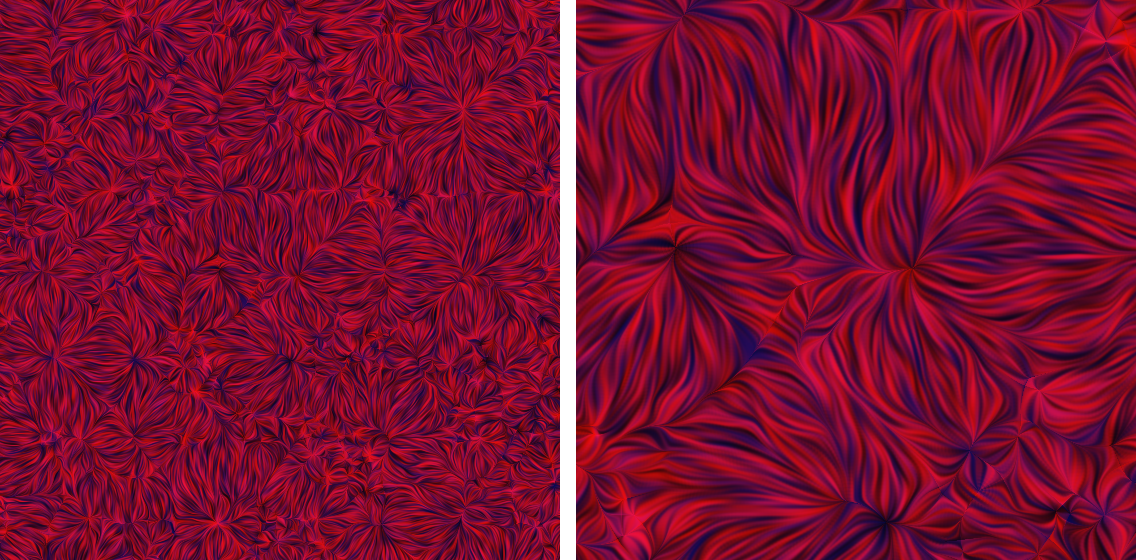
Left: the whole. Right: its middle third, enlarged.
Write a WebGL 1 fragment shader that draws this texture.

```glsl
precision highp float;

uniform vec2 u_resolution;

const vec3 MEAN_COLOR = vec3(0.474, 0.040, 0.176);
const vec3 RED_SWING = vec3(0.174, 0.006, -0.006);
const vec3 BLUE_SWING = vec3(0.000, 0.004, 0.062);
const float FLOW_CELLS = 6.8;       // coarse flow cells across the canvas
const vec2 FLOW_OFFSET = vec2(0.36, 0.54);
const float MID_SLOPE = 0.60;       // slopes of the finer octaves
const float FINE_SLOPE = 0.62;
const float HAIR_SLOPE = 0.42;
const vec2 FINE_TURN = vec2(0.829, 0.559); // cosine and sine of their tilt
const float CALM_TANGLE = 0.40;     // tangling left in the calm regions
const float TANGLE_CELLS = 3.1;
const float CRITICAL_SOFTNESS = 0.02;
const float GRAIN_CELLS = 430.0;    // fibre widths across the canvas
const float FIBRE_STEP = 0.0023;
const int HALF_STEPS = 9;
const float GRAIN_DEVIATION = 0.068; // spread of the averaged grain
const float TAIL_SQUEEZE = 0.10;

vec2 hash2(vec2 p) {
  vec3 q = fract(p.xyx * vec3(0.1031, 0.1030, 0.0973));
  q += dot(q, q.yzx + 33.33);
  return fract((q.xx + q.yz) * q.zy);
}

// Two independent channels of smooth value noise
vec2 noise2(vec2 p) {
  vec2 cell = floor(p);
  vec2 f = fract(p);
  vec2 w = f * f * (3.0 - 2.0 * f);
  vec2 low = mix(hash2(cell), hash2(cell + vec2(1.0, 0.0)), w.x);
  vec2 high = mix(hash2(cell + vec2(0.0, 1.0)), hash2(cell + 1.0), w.x);
  return mix(low, high, w.y);
}

// Analytic slope of value noise; its lattice lines become long seams
vec2 noiseSlope(vec2 p) {
  vec2 cell = floor(p);
  vec2 f = fract(p);
  vec2 w = f * f * (3.0 - 2.0 * f);
  vec2 dw = 6.0 * f * (1.0 - f);
  float a = hash2(cell).x;
  float b = hash2(cell + vec2(1.0, 0.0)).x;
  float c = hash2(cell + vec2(0.0, 1.0)).x;
  float d = hash2(cell + 1.0).x;
  return dw * vec2(mix(b - a, d - c, w.y), mix(c - a, d - b, w.x));
}

// Uphill direction: peaks and pits turn into radiating stars
vec2 flowDirection(vec2 uv, float tangle) {
  mat2 turn = mat2(FINE_TURN.x, FINE_TURN.y, -FINE_TURN.y, FINE_TURN.x);
  vec2 p = uv * FLOW_CELLS + FLOW_OFFSET;
  vec2 q = turn * p;
  vec2 fine = FINE_SLOPE * noiseSlope(q * 3.7 + 130.0);
  fine += HAIR_SLOPE * noiseSlope(q * 8.3 + 250.0);
  vec2 slope = noiseSlope(p + 43.0);
  slope += MID_SLOPE * noiseSlope(p * 2.0 + 70.0);
  slope += tangle * (fine * turn);
  return slope / (length(slope) + CRITICAL_SOFTNESS);
}

// Weighted grain gathered along one half of a fibre
vec3 gatherFibre(vec2 uv, float heading, float tangle) {
  vec3 total = vec3(0.0);
  for (int i = 1; i <= HALF_STEPS; i++) {
    uv += heading * FIBRE_STEP * flowDirection(uv, tangle);
    float t = float(i) / float(HALF_STEPS + 1);
    float weight = 0.5 + 0.5 * cos(3.14159 * t);
    total += weight * vec3(noise2(uv * GRAIN_CELLS + 400.0), 1.0);
  }
  return total;
}

void main() {
  vec2 uv = gl_FragCoord.xy / min(u_resolution.x, u_resolution.y);

  // Some regions are calm, others finely tangled
  float region = smoothstep(0.25, 0.7, noise2(uv * TANGLE_CELLS + 9.0).x);
  float tangle = mix(CALM_TANGLE, 1.0, region);

  // Smear the grain both ways along the flow
  vec3 fibre = vec3(noise2(uv * GRAIN_CELLS + 400.0), 1.0);
  fibre += gatherFibre(uv, 1.0, tangle);
  fibre += gatherFibre(uv, -1.0, tangle);

  // Spread to unit contrast, with the extremes squeezed
  vec2 tone = (fibre.xy / fibre.z - 0.5) / GRAIN_DEVIATION;
  tone /= sqrt(1.0 + TAIL_SQUEEZE * tone * tone);

  vec3 color = MEAN_COLOR + RED_SWING * tone.x + BLUE_SWING * tone.y;
  gl_FragColor = vec4(clamp(color, 0.0, 1.0), 1.0);
}
```
